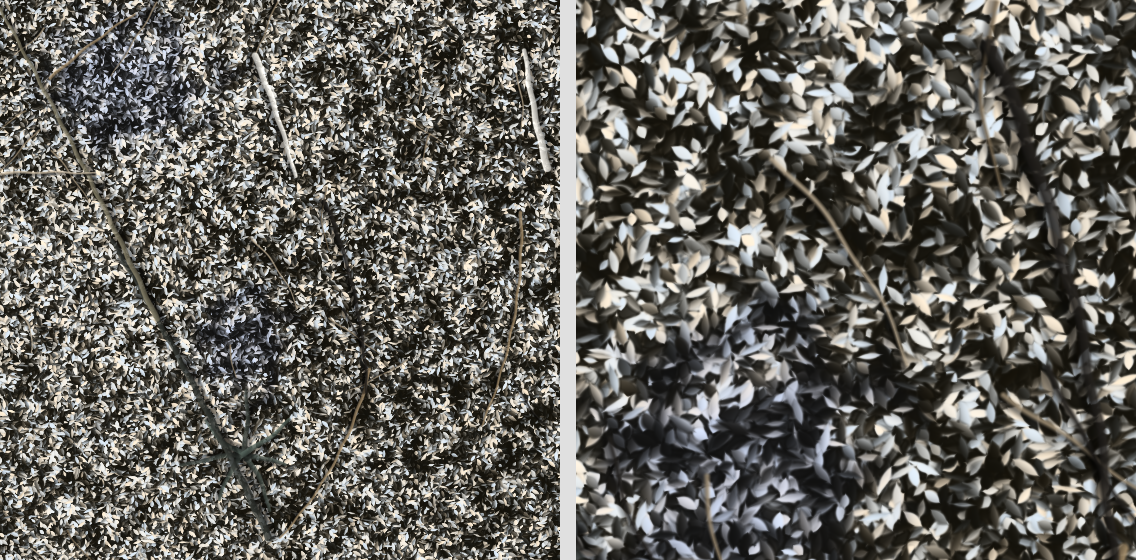
Left: the whole. Right: its middle third, enlarged.
This texture is drawn by a Shadertoy shader. Its source:

```glsl
#define GRAINS 77.0      // litter cells across the canvas
#define CLUMPS 23.0      // shaded tufts across the canvas
#define LAYERS 5
#define STRAWS 26
#define EDGE 0.0015      // softness of every outline
#define CONTRAST 6.9
#define BRIGHTNESS 0.11
#define PI 3.14159

const vec3 TAN = vec3(0.62, 0.53, 0.40);
const vec3 PALE = vec3(0.97, 0.96, 0.93);
const vec3 BARK = vec3(0.13, 0.12, 0.11);
const vec3 SAGE = vec3(0.32, 0.38, 0.35);

vec3 hash3(vec2 p) {
    vec3 q = fract(p.xyx * vec3(0.1031, 0.1030, 0.0973));
    q += dot(q, q.yxz + 33.33);
    return fract((q.xxy + q.yzz) * q.zyx);
}

vec2 turn(vec2 p, float angle) {
    float c = cos(angle), s = sin(angle);
    return vec2(c * p.x + s * p.y, c * p.y - s * p.x);
}

// Distance to the nearest cell point
float cellular(vec2 p) {
    float nearest = 2.0;
    for (int y = -1; y <= 1; y++)
    for (int x = -1; x <= 1; x++) {
        vec2 id = floor(p) + vec2(x, y);
        nearest = min(nearest, length(id + hash3(id + 71.0).xy - p));
    }
    return nearest;
}

// One layer of short pointed flakes; litter holds tone and warmth
void addFlakes(vec2 p, float layer, inout vec2 litter) {
    float scale = GRAINS * (0.82 + 0.10 * layer);
    vec2 q = turn(p, layer * 0.7) * scale + 200.0 + layer * 37.3;
    float soft = EDGE * scale;
    for (int y = -1; y <= 1; y++)
    for (int x = -1; x <= 1; x++) {
        vec2 id = floor(q) + vec2(x, y);
        vec3 place = hash3(id), form = hash3(id + 413.0);
        vec2 r = turn(q - id - place.xy, form.x * PI);
        vec2 size = mix(vec2(0.36, 0.17), vec2(0.90, 0.34), form.yx);
        vec2 e = r / size;
        float d = (abs(e.y) + e.x * e.x - 1.0) * size.y;
        float cover = 1.0 - smoothstep(-soft, soft, d);
        float tone = place.z - 0.5 + 0.16 * e.y;
        litter.x -= 0.10 * (1.0 - smoothstep(0.0, 0.2, d));
        litter = mix(litter, vec2(tone, form.z), cover);
    }
}

// Bowed, tapering stalk with a shadow on one side
void addStalk(inout vec3 col, vec2 p, vec2 a, vec2 b, float bow, float width, vec3 tint) {
    vec2 axis = b - a;
    float len = length(axis);
    vec2 dir = axis / len, r = p - a;
    float t = clamp(dot(r, dir) / len, 0.0, 1.0);
    float side = dot(r, vec2(-dir.y, dir.x)) - bow * 4.0 * t * (1.0 - t);
    side += 0.0012 * sin(t * len * 90.0 + bow * 900.0);
    float past = dot(r, dir) - t * len;
    float w = width * (1.0 - 0.45 * t);
    float d = length(vec2(side, past)) - w;
    float shade = length(vec2(side + 1.6 * w, past)) - w;
    col *= 1.0 - 0.4 * (1.0 - smoothstep(-EDGE, 2.0 * EDGE, shade));
    vec3 skin = tint * (0.95 + 0.25 * side / w);
    col = mix(col, skin, 0.82 * (1.0 - smoothstep(-EDGE, EDGE, d)));
}

float patchMask(vec2 p, vec2 centre, vec2 radius, float ragged) {
    return 1.0 - smoothstep(0.3, 1.2, length((p - centre) / radius) + ragged);
}

void mainImage(out vec4 fragColor, in vec2 fragCoord) {
    vec2 p = fragCoord / iResolution.y;

    // Grain tone, shaded by tufts and broad drifts
    vec2 litter = vec2(-0.42, 0.5);
    for (int i = 0; i < LAYERS; i++) addFlakes(p, float(i), litter);
    vec2 warp = 0.008 * sin(p.yx * 47.0 + 2.0 * sin(p * 31.0));
    float tuft = 0.45 - cellular((p + warp) * CLUMPS);
    float drift = sin(p.x * 5.0 + 1.3 * sin(p.y * 4.0)) * 0.06 + 0.03 * sin(p.y * 13.0 + p.x * 9.0);
    float bare = max(patchMask(p, vec2(0.22, 0.85), vec2(0.17, 0.15), tuft),
                     patchMask(p, vec2(0.43, 0.39), vec2(0.10, 0.11), tuft));
    float tone = litter.x + tuft * mix(0.5, 0.8, p.x) + drift + BRIGHTNESS;
    tone = mix(tone, tone * 0.85 - 0.06, bare);

    // Tone curve and earth colours
    float u = 1.0 / (1.0 + exp(-CONTRAST * tone));
    float light = 0.06 + 0.41 * u + 0.49 * u * u * u * u;
    vec3 col = light + vec3(0.012, 0.003, -0.024);
    col += (litter.y - 0.5) * vec3(0.16, 0.02, -0.15) * light;
    col = mix(col, light * vec3(0.90, 0.95, 1.09), 0.7 * bare);

    // Scattered fine straws
    for (int i = 0; i < STRAWS; i++) {
        vec3 h = hash3(vec2(i, 9.0)), g = hash3(vec2(i, 53.0));
        vec2 reach = turn(vec2(0.0, -0.05 - 0.11 * g.x), (g.y - 0.5) * 2.2);
        vec3 tint = g.z < 0.3 ? BARK : mix(TAN, PALE, 0.4 * h.z) * (0.7 + 0.4 * h.z);
        addStalk(col, p, h.xy, h.xy + reach, (h.z - 0.5) * 0.03, 0.0016, tint);
    }

    // Grey-green rosette around the foot of the main stem
    vec2 foot = vec2(0.435, 0.19);
    for (int i = 0; i < 7; i++) {
        float k = float(i);
        vec2 leaf = turn(vec2(0.07 + 0.06 * hash3(vec2(k, 5.0)).x, 0.0), k * 0.9 + 0.25);
        addStalk(col, p, foot, foot + leaf, 0.008 * sin(k * 2.0), 0.0050, mix(SAGE, BARK, 0.3 + 0.3 * sin(k * 3.0)));
    }

    // Long stem, bleached stalks and curved stems
    addStalk(col, p, vec2(0.48, 0.04), vec2(0.20, 0.57), -0.008, 0.0065, mix(BARK, SAGE, 0.35));
    addStalk(col, p, vec2(0.28, 0.43), vec2(0.0, 0.985), -0.006, 0.0048, mix(TAN, SAGE, 0.45));
    addStalk(col, p, vec2(0.455, 0.90), vec2(0.527, 0.685), 0.004, 0.0060, PALE);
    addStalk(col, p, vec2(0.978, 0.70), vec2(0.937, 0.91), 0.004, 0.0070, PALE);
    addStalk(col, p, vec2(0.93, 0.62), vec2(0.86, 0.24), 0.022, 0.0030, TAN);
    addStalk(col, p, vec2(0.66, 0.34), vec2(0.50, 0.04), 0.022, 0.0030, TAN);
    addStalk(col, p, vec2(0.58, 0.64), vec2(0.655, 0.30), 0.016, 0.0040, BARK);
    addStalk(col, p, vec2(0.09, 0.86), vec2(0.24, 0.975), 0.004, 0.0030, TAN);
    addStalk(col, p, vec2(0.0, 0.69), vec2(0.17, 0.69), 0.002, 0.0026, mix(TAN, PALE, 0.4));

    fragColor = vec4(clamp(col, 0.0, 1.0), 1.0);
}
```
